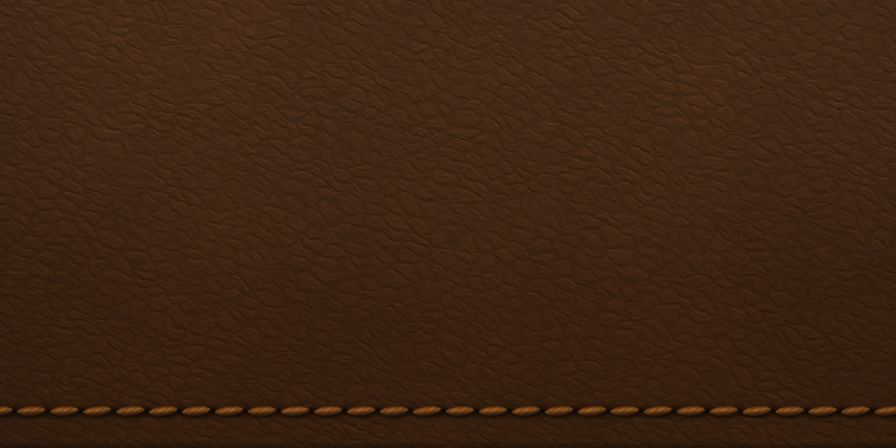
Reproduce this texture procedurally as a Shadertoy shader.

```glsl
// Draws brown grained leather with a row of tan stitches along the lower edge.

const vec3 LEATHER_TOP = vec3(0.272, 0.166, 0.092);
const vec3 LEATHER_BOTTOM = vec3(0.213, 0.117, 0.052);
const vec3 THREAD_DARK = vec3(0.20, 0.105, 0.035);
const vec3 THREAD_LIGHT = vec3(0.62, 0.37, 0.14);

const float GRAIN_ANGLE = -0.42;
const vec2 GRAIN_SCALE = vec2(19.0, 36.0);
const float RELIEF_STEP = 0.003;
const float RELIEF_GAIN = 0.46;
const vec2 LIGHT_DIR = vec2(0.28, 0.96);

const float SEAM_Y = 0.083;
const float STITCH_PERIOD = 0.0736;
const float STITCH_OFFSET = 0.0698;
const vec2 STITCH_HALF = vec2(0.033, 0.0105);
const float STITCH_TILT = 0.09;

float hash(vec2 p) {
    return fract(sin(dot(p, vec2(127.1, 311.7))) * 43758.5453);
}

vec2 hash2(vec2 p) {
    return vec2(hash(p), hash(p + 37.3));
}

float noise(vec2 p) {
    vec2 cell = floor(p), f = fract(p);
    f = f * f * (3.0 - 2.0 * f);
    float low = mix(hash(cell), hash(cell + vec2(1, 0)), f.x);
    float high = mix(hash(cell + vec2(0, 1)), hash(cell + vec2(1, 1)), f.x);
    return mix(low, high, f.y);
}

float fbm(vec2 p) {
    float sum = 0.0, amplitude = 0.5;
    for (int i = 0; i < 4; i++) {
        sum += amplitude * noise(p);
        p = p * 2.03 + 17.1;
        amplitude *= 0.5;
    }
    return sum;
}

mat2 rotation(float angle) {
    float c = cos(angle), s = sin(angle);
    return mat2(c, -s, s, c);
}

// Gap between the two nearest cell centres: zero along the creases
float creaseDistance(vec2 p) {
    vec2 cell = floor(p), f = fract(p);
    float nearest = 8.0, second = 8.0;
    for (int y = -1; y <= 1; y++) {
        for (int x = -1; x <= 1; x++) {
            vec2 o = vec2(x, y);
            float d = length(o + 0.1 + 0.8 * hash2(cell + o) - f);
            second = min(second, max(nearest, d));
            nearest = min(nearest, d);
        }
    }
    return second - nearest;
}

// Pebbles, finer wrinkles and pores
float leatherHeight(vec2 p) {
    vec2 warp = vec2(fbm(p * 13.0), fbm(p * 13.0 + 51.7)) - 0.47;
    vec2 ripple = vec2(noise(p * 70.0), noise(p * 70.0 + 9.4)) - 0.5;
    vec2 g = rotation(GRAIN_ANGLE) * (p + 0.045 * warp + 0.007 * ripple);
    float pebbles = smoothstep(0.0, 0.5, creaseDistance(g * GRAIN_SCALE));
    float wrinkles = smoothstep(0.0, 0.6, creaseDistance(g * GRAIN_SCALE * 2.1 + 4.7));
    float strength = 0.45 + 0.55 * noise(p * 18.0 + 3.1);
    return 0.62 * pebbles * strength + 0.22 * wrinkles + 0.40 * fbm(p * 105.0);
}

vec3 leather(vec2 p) {
    float height = leatherHeight(p);
    float slope = height - leatherHeight(p + LIGHT_DIR * RELIEF_STEP);
    vec3 base = mix(LEATHER_BOTTOM, LEATHER_TOP, smoothstep(0.0, 1.0, p.y));
    base *= 0.94 + 0.12 * fbm(p * 4.0);
    float shade = 1.0 + RELIEF_GAIN * clamp(slope, -0.45, 0.6) + 0.13 * (height - 0.5);
    return base * shade;
}

vec3 addStitches(vec3 color, vec2 p, float pixel) {
    float along = (p.x - STITCH_OFFSET) / STITCH_PERIOD;
    float id = floor(along + 0.5);
    vec2 q = vec2((along - id) * STITCH_PERIOD, p.y - SEAM_Y);

    // Pressed groove, needle holes and cast shadow
    color *= 1.0 - 0.28 * exp(-pow(q.y / 0.013, 2.0));
    vec2 hole = vec2(abs(q.x) - 0.5 * STITCH_PERIOD, q.y);
    color *= 1.0 - 0.6 * exp(-dot(hole, hole) / 0.00005);
    vec2 s = (q + vec2(0.0, 0.006)) / (STITCH_HALF * 1.15);
    color *= 1.0 - 0.55 * (1.0 - smoothstep(0.35, 1.3, length(s)));

    // Rounded, twisted thread
    q = rotation(STITCH_TILT + 0.06 * (hash(vec2(id, 2.0)) - 0.5)) * q;
    vec2 t = q / STITCH_HALF;
    float width = STITCH_HALF.y * max(1.0 - pow(abs(t.x), 2.6), 0.0);
    float cover = 1.0 - smoothstep(-pixel, pixel, abs(q.y) - width);
    cover *= 1.0 - smoothstep(0.94, 1.0, abs(t.x));
    float twist = 0.5 + 0.5 * sin(q.x * 330.0 - q.y * 480.0 + id);
    float lit = exp(-pow((t.y - 0.22) / 0.6, 2.0)) * (1.0 - 0.45 * t.x * t.x);
    lit *= 0.72 + 0.28 * twist;
    lit *= 0.85 + 0.25 * noise(p * vec2(90.0, 260.0));
    return mix(color, mix(THREAD_DARK, THREAD_LIGHT, lit), cover);
}

void mainImage(out vec4 fragColor, in vec2 fragCoord) {
    vec2 p = fragCoord / iResolution.y;
    float aspect = iResolution.x / iResolution.y;
    vec3 color = addStitches(leather(p), p, 1.0 / iResolution.y);

    // Soft darkening at the sides and the lower rim
    float side = abs(2.0 * p.x / aspect - 1.0);
    color *= 1.0 - 0.06 * pow(side, 4.0);
    color *= mix(0.72, 1.0, smoothstep(0.0, 0.018, p.y));
    fragColor = vec4(color, 1.0);
}
```
